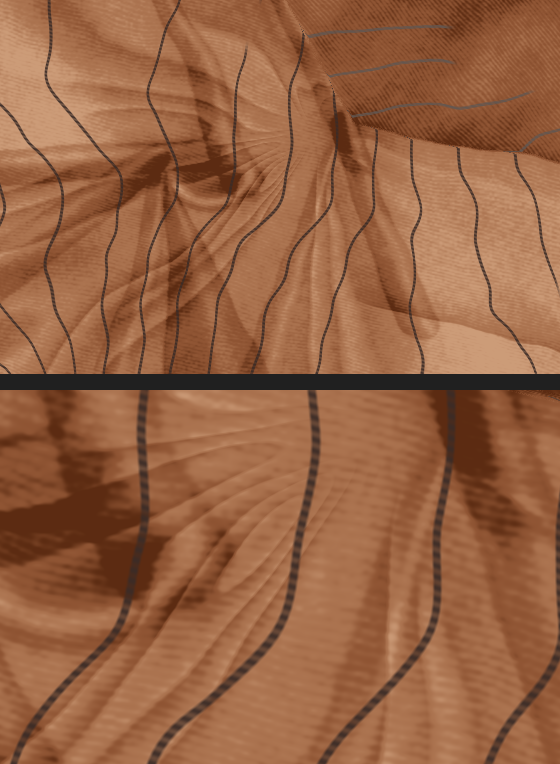
Top: the whole. Bottom: its middle third, enlarged.
This texture is drawn by a WebGL 1 fragment shader. Its source:

```glsl
precision highp float;
// Sheer copper cloth, crumpled: a tone field is built from creases fanning
// out of a hub, overlapping darker sheets and a hollow, then mapped to a
// colour ramp. Dark wavy threads and a fine ribbed weave lie on top.
uniform vec2 u_resolution;

float hash(vec2 p) {
  vec3 a = fract(vec3(p.xyx) * 0.1031);
  a += dot(a, a.yzx + 33.33);
  return fract((a.x + a.y) * a.z);
}

float noise(vec2 p) {
  vec2 i = floor(p), f = fract(p);
  f = f * f * (3.0 - 2.0 * f);
  return mix(mix(hash(i), hash(i + vec2(1, 0)), f.x),
             mix(hash(i + vec2(0, 1)), hash(i + vec2(1, 1)), f.x), f.y);
}

float fbm(vec2 p) {
  float sum = 0.0, amp = 0.53;
  for (int i = 0; i < 4; i++) {
    sum += amp * noise(p);
    p = mat2(1.6, 1.2, -1.2, 1.6) * p + 7.3;
    amp *= 0.5;
  }
  return sum;
}

// Signed distance to the line a-b, positive on its left.
float side(vec2 p, vec2 a, vec2 b) {
  vec2 d = normalize(b - a);
  return dot(p - a, vec2(-d.y, d.x));
}

// Tone change of a tapered fold from a to b: dark body, lit crest, cast shadow.
float drape(vec2 p, vec2 a, vec2 b, float wa, float wb, float depth) {
  vec2 ab = b - a;
  float h = clamp(dot(p - a, ab) / dot(ab, ab), 0.0, 1.0);
  float w = mix(wa, wb, h);
  float dist = length(p - a - ab * h) - w;
  float s = side(p, a, b) / w;
  float cover = 1.0 - smoothstep(-0.006, 0.005, dist);
  float crest = 0.2 * exp(-pow((s - 0.35) / 0.3, 2.0));
  float hem = 0.1 * exp(-pow(dist / 0.006, 2.0));
  float shadow = 0.5 * depth * exp(-max(dist, 0.0) / 0.035) * smoothstep(1.0, -1.5, s);
  return cover * (crest + 0.08 * s - depth) - (1.0 - cover) * shadow - hem * depth * 2.0;
}

// Coordinate that grows across the threads; its level lines are the threads.
float threadCoord(vec2 p) {
  float lean = 0.3 * cos(p.x * 4.2) * (p.y - 0.5);
  return p.x + lean + 0.15 * noise(p * vec2(1.5, 3.7) + 3.0)
       + 0.035 * noise(p * vec2(3.0, 11.0));
}

float threadLine(vec2 p, float shift) {
  const float spacing = 0.148, e = 0.002;
  float u = threadCoord(p);
  vec2 grad = vec2(threadCoord(p + vec2(e, 0)) - u, threadCoord(p + vec2(0, e)) - u) / e;
  float d = abs(fract((u + shift) / spacing) - 0.5) * spacing / max(length(grad), 0.5);
  float present = smoothstep(0.22, 0.3, noise(p * 3.1 + 21.0));
  return (1.0 - smoothstep(0.0018, 0.0052, d)) * present;
}

vec3 copper(float t) {
  vec3 c = mix(vec3(0.36, 0.17, 0.07), vec3(0.56, 0.33, 0.20), smoothstep(0.0, 0.32, t));
  c = mix(c, vec3(0.67, 0.45, 0.31), smoothstep(0.3, 0.6, t));
  return mix(c, vec3(0.80, 0.61, 0.47), smoothstep(0.58, 0.95, t));
}

void main() {
  vec2 p = gl_FragCoord.xy / u_resolution.y;
  p.x += 0.75 - 0.5 * u_resolution.x / u_resolution.y;
  vec2 q = p + 0.06 * (vec2(noise(p * 3.5), noise(p * 3.5 + 40.0)) - 0.5)
             + 0.012 * (vec2(noise(p * 13.0), noise(p * 13.0 + 9.0)) - 0.5);

  // Broad layout: thin pale areas and the dense upper right sheet
  float panelDist = min(side(q, vec2(0.78, 1.0), vec2(0.95, 0.68)),
                        side(q, vec2(0.95, 0.68), vec2(1.5, 0.55)));
  float panel = smoothstep(-0.004, 0.005, panelDist);
  float pale = max(smoothstep(0.0, 0.12, -side(q, vec2(0.12, 1.0), vec2(0.46, 0.62)))
                   * smoothstep(0.55, 0.62, q.y),
                   smoothstep(0.97, 1.2, q.x));
  float tone = 0.58 + 0.26 * pale + 0.3 * (fbm(p * 2.6 + 5.0) - 0.5);

  // Creases fanning out of the hub, soft on one flank and sharp on the other
  vec2 arm = q - vec2(0.87, 0.64);
  float reach = length(arm);
  vec2 fan = arm / (reach + 0.04) * 2.6 + 0.9 * vec2(noise(p * 2.2), noise(p * 2.2 + 17.0));
  float saw = fract(4.5 * noise(fan + 2.0) + 1.5 * noise(fan * 2.0));
  float crease = saw * (1.0 - smoothstep(0.8, 1.0, saw)) - 0.4;
  tone += crease * mix(0.38, 0.12, pale) * smoothstep(0.02, 0.2, reach);

  // Doubled sheets and rolled folds
  tone += drape(q, vec2(-0.1, 0.57), vec2(0.58, 0.61), 0.055, 0.04, 0.3);
  tone += drape(q, vec2(-0.1, 0.2), vec2(0.44, 0.6), 0.08, 0.04, 0.2);
  tone += drape(q, vec2(0.47, 0.5), vec2(0.61, -0.1), 0.02, 0.15, 0.3);
  tone += drape(q, vec2(0.45, 0.54), vec2(0.3, -0.1), 0.025, 0.06, 0.14);
  tone += drape(q, vec2(0.9, 0.6), vec2(0.68, -0.1), 0.015, 0.06, 0.13);
  tone += drape(q, vec2(0.4, 1.05), vec2(0.68, 0.53), 0.03, 0.05, 0.27);

  // Hem across the lower right
  float hem = side(q, vec2(0.95, 0.2), vec2(1.5, 0.05));
  tone -= smoothstep(0.93, 1.05, q.x) * smoothstep(-0.004, 0.004, hem)
        * (0.1 + 0.28 * exp(-max(hem, 0.0) / 0.05));

  // Hollow with a bright rolled rim
  vec2 bowl = (q - vec2(0.59, 0.56)) * vec2(1.0, 1.25);
  float rim = length(bowl) - 0.105;
  float lower = smoothstep(0.06, -0.04, bowl.y);
  tone -= 0.3 * lower * smoothstep(0.01, -0.05, rim);
  tone += 0.22 * lower * exp(-pow(rim / 0.013, 2.0));
  tone -= 0.2 * lower * exp(-pow((rim - 0.03) / 0.015, 2.0));

  // Dense sheet with its own shallow folds, then the long roll on its edge
  float swell = fbm(mat2(0.8, -0.6, 0.6, 0.8) * q * vec2(3.0, 5.5) + 11.0);
  float dense = 0.3 + 0.65 * (swell - 0.5) - 0.18 * exp(-max(panelDist, 0.0) / 0.03);
  tone -= 0.16 * exp(-max(-panelDist, 0.0) / 0.03);
  tone = mix(tone, dense, panel);
  tone += drape(q, vec2(0.74, 1.05), vec2(0.95, 0.64), 0.03, 0.045, 0.2 * (1.0 - panel));
  tone += drape(q, vec2(0.93, 0.68), vec2(1.13, 0.13), 0.035, 0.055, 0.3);

  // Ribbed weave and grain
  vec2 ribDir = mix(vec2(0.25, 1.0), vec2(0.8, 0.65), panel);
  float rib = sin(dot(q, ribDir) * 620.0 + 5.0 * noise(p * 9.0));
  float grain = noise(p * vec2(150.0, 210.0)) - 0.5;
  tone += (0.035 + 0.025 * panel) * rib + 0.1 * grain + 0.08 * (noise(p * 60.0) - 0.5);
  vec3 color = copper(clamp(tone, 0.0, 1.0));

  // Threads, running sideways on the dense sheet
  vec2 onSheet = vec2(q.y * 0.95 + 0.12 * q.x, q.x);
  float thread = threadLine(panel > 0.5 ? onSheet : q, 0.05 * panel);
  thread *= 0.78 + 0.16 * sin(dot(p, vec2(200.0, 640.0)));
  color = mix(color, mix(vec3(0.23, 0.17, 0.15), vec3(0.38, 0.34, 0.32), panel), thread);
  gl_FragColor = vec4(color, 1.0);
}
```
